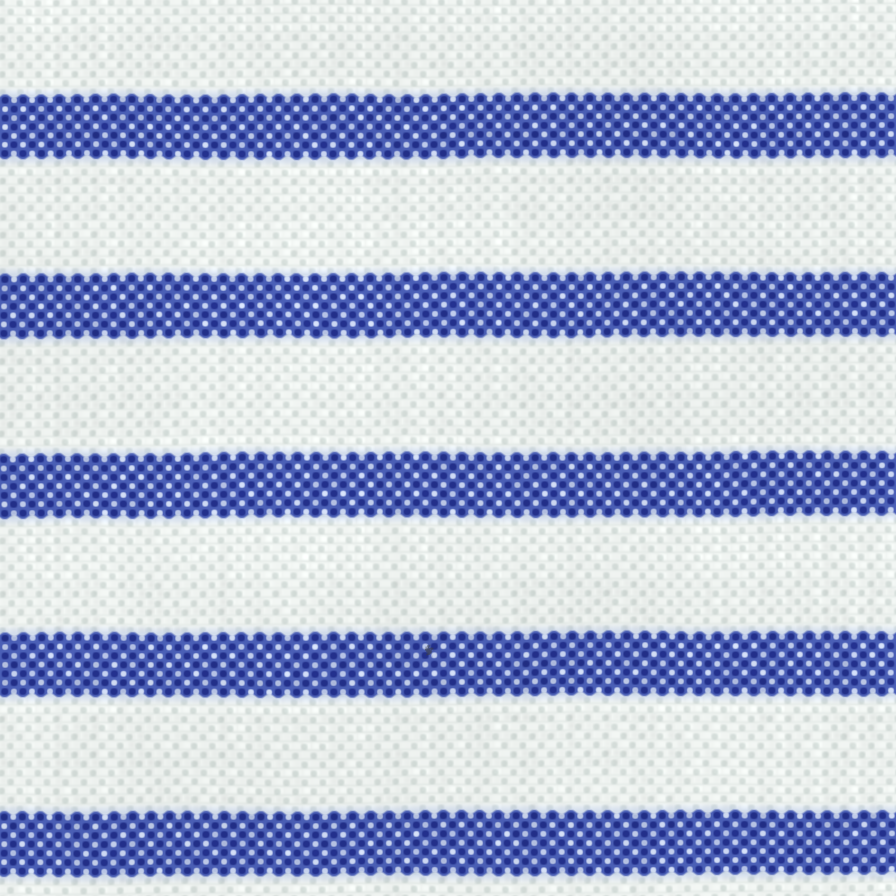
A WebGL 2 fragment shader for this texture:

```glsl
#version 300 es
precision highp float;
// Plain-woven cotton with five horizontal blue stripes on an off-white ground.
// A product of cosines gives the over-under weave; yarn rows are grouped into
// stripes, and hashes with layered sines vary the yarns and their spacing.
uniform vec2 u_resolution;
out vec4 outColor;

const float PI = 3.14159265;

// Layout, in canvas units and yarn counts
const float COLUMNS = 98.0;          // warp yarns across
const float STRIPE_PERIOD = 0.2002;  // stripe to stripe
const float PERIOD_ROWS = 20.0;      // weft yarns per period
const float STRIPE_ROWS = 7.0;       // blue weft yarns per stripe
const float STRIPE_START = 0.0225;   // lower edge of the lowest stripe
const float TILT = 0.0022;           // rise from left to right
const float WOBBLE = 0.13;           // yarn drift, in yarns
const float EDGE_TEETH = 0.24;       // scalloping of stripe edges, in yarns

// Variation
const float YARN_VARIATION = 0.045;
const float CELL_VARIATION = 0.16;
const vec2 SPECK_POSITION = vec2(0.479, 0.274);
const float SPECK_RADIUS = 0.0055;

// Colours
const vec3 GROUND_LIGHT = vec3(0.945, 0.960, 0.950);
const vec3 GROUND_SHADE = vec3(0.785, 0.825, 0.810);
const vec3 BLUE_DARK = vec3(0.135, 0.185, 0.540);
const vec3 BLUE_BRIGHT = vec3(0.290, 0.370, 0.710);
const vec3 WARP_DOT = vec3(0.780, 0.825, 0.930);
const vec3 BLUE_BLEED = vec3(0.740, 0.800, 0.920);
const vec3 SPECK_COLOR = vec3(0.230, 0.240, 0.270);

float hash(vec2 p) {
    vec3 q = fract(p.xyx * vec3(0.1031, 0.1030, 0.0973));
    q += dot(q, q.yzx + 33.33);
    return fract((q.x + q.y) * q.z);
}

// Slow, irregular drift from layered sines
float drift(vec2 p) {
    float sum = 0.0;
    float amplitude = 0.5;
    for (int i = 0; i < 4; i++) {
        sum += amplitude * sin(p.x + 1.7 * sin(p.y + float(i)));
        p = mat2(1.6, 1.2, -1.2, 1.6) * p + 2.3;
        amplitude *= 0.5;
    }
    return sum;
}

// +1 at the top of a weft float, -1 at the top of a warp float
float weave(vec2 p) {
    return cos(PI * (p.x - 0.5)) * cos(PI * (p.y - 0.5));
}

// Signed distance in rows to the nearest stripe edge, positive inside
float stripeDistance(float row) {
    float centred = mod(row - 0.5 * STRIPE_ROWS + 0.5 * PERIOD_ROWS, PERIOD_ROWS);
    return 0.5 * STRIPE_ROWS - abs(centred - 0.5 * PERIOD_ROWS);
}

vec3 groundColor(vec2 p, float variation) {
    float pit = smoothstep(-0.05, 0.95, -weave(p + vec2(0.28, 0.12)));
    float gap = pow(abs(cos(PI * p.y)), 6.0) * 0.22;
    float shade = pit * (0.72 + 1.6 * variation) + gap;
    return mix(GROUND_LIGHT, GROUND_SHADE, clamp(shade, 0.0, 1.0));
}

vec3 stripeColor(float over, float variation, float blur) {
    vec3 color = mix(BLUE_BRIGHT, BLUE_DARK, smoothstep(0.02, 0.72, over));
    float dotShape = smoothstep(0.30 - blur, 0.78 + blur, -over);
    return mix(color, WARP_DOT, dotShape * (0.96 + 1.5 * variation));
}

void main() {
    vec2 uv = gl_FragCoord.xy / u_resolution;

    // Yarn coordinates, with a slight tilt and drift
    float rowHeight = STRIPE_PERIOD / PERIOD_ROWS;
    vec2 yarn = vec2(uv.x * COLUMNS, (uv.y - STRIPE_START - TILT * uv.x) / rowHeight);
    yarn += WOBBLE * vec2(drift(uv * vec2(9.0, 14.0)), drift(uv.yx * 11.0 + 4.0));
    float blur = 0.5 / (rowHeight * u_resolution.y);

    // Variation per yarn and per crossing, fading out at crossing borders
    vec2 cell = floor(yarn);
    float over = weave(yarn);
    float cellVariation = CELL_VARIATION * (hash(cell + 150.0) - 0.5) * abs(over);
    float yarnVariation = hash(vec2(cell.x, 301.0)) + hash(vec2(407.0, cell.y + 50.0)) - 1.0;

    // Ground, with a faint blue bleed beside each stripe
    float inside = stripeDistance(yarn.y);
    vec3 ground = groundColor(yarn, cellVariation);
    ground = mix(ground, BLUE_BLEED, 0.5 * smoothstep(-1.1, 0.0, inside));

    // Stripes, scalloped where their outer yarns pass over and under
    float teeth = EDGE_TEETH * cos(PI * (yarn.x - 0.5)) - 0.06;
    float stripe = smoothstep(-0.14 - blur, 0.14 + blur, inside + teeth);
    vec3 color = mix(ground, stripeColor(over, cellVariation, blur), stripe);

    // Uneven yarn tone and broad fading
    color *= 1.0 + YARN_VARIATION * yarnVariation * abs(over) + cellVariation * 0.3;
    color *= 1.0 + 0.012 * drift(uv * 6.0 + 1.0);

    // One small dark fibre caught in the cloth
    vec2 offset = uv - SPECK_POSITION;
    float speckDistance = length(offset * vec2(1.0, 0.75)) + 0.002 * drift(offset * 700.0);
    float speck = 1.0 - smoothstep(0.3 * SPECK_RADIUS, SPECK_RADIUS, speckDistance);
    color = mix(color, SPECK_COLOR, 0.65 * speck);

    outColor = vec4(clamp(color, 0.0, 1.0), 1.0);
}
```
